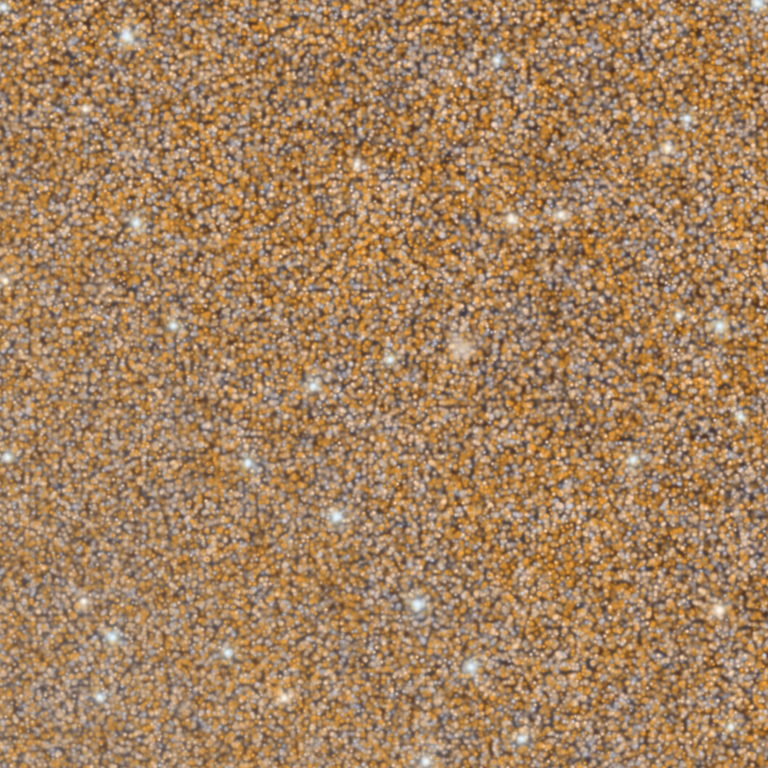
Write a three.js fragment shader that draws this texture.

```glsl
// A crowded star field: three jittered grids of soft orange, cream and pale
// grains over a dark slate and brown ground. Gradient noise varies density
// and tint; a sparse grid adds bright glowing stars, plus one hazy cluster.

#define GRAIN_CELLS 116.0
#define GRAIN_RADIUS 0.27
#define GRAIN_OPACITY 0.72
#define CLUMPING 0.35
#define ORANGE_SHARE 0.42
#define HAZE_AMOUNT 0.24
#define BRIGHT_CELLS 9.0
#define BRIGHT_CHANCE 0.34
#define BRIGHT_RADIUS 0.0044
#define CLUSTER_CENTER vec2(0.602, 0.547)
#define CLUSTER_RADIUS 0.011

varying vec2 vUv;

const vec3 SLATE = vec3(0.23, 0.205, 0.24);
const vec3 BROWN = vec3(0.28, 0.16, 0.09);
const vec3 ORANGE = vec3(0.88, 0.58, 0.18);
const vec3 CREAM = vec3(0.91, 0.77, 0.63);
const vec3 PALE = vec3(0.74, 0.74, 0.79);
const vec3 HAZE = vec3(0.63, 0.57, 0.51);
const vec3 BLUE_WHITE = vec3(0.80, 0.93, 1.0);
const vec3 WARM_WHITE = vec3(1.0, 0.93, 0.82);

vec3 hash3(vec2 p) {
  vec3 q = fract(p.xyx * vec3(0.1031, 0.1030, 0.0973));
  q += dot(q, q.yxz + 33.33);
  return fract((q.xxy + q.yzz) * q.zyx);
}

float cornerSlope(vec2 corner, vec2 offset) {
  return dot(hash3(corner + 57.0).xy * 2.0 - 1.0, offset);
}

// Gradient noise, roughly -0.7 to 0.7
float gradientNoise(vec2 p) {
  vec2 i = floor(p);
  vec2 f = fract(p);
  vec2 u = f * f * f * (f * (f * 6.0 - 15.0) + 10.0);
  vec2 e = vec2(1.0, 0.0);
  float low = mix(cornerSlope(i, f), cornerSlope(i + e, f - e), u.x);
  float high = mix(cornerSlope(i + e.yx, f - e.yx),
                   cornerSlope(i + 1.0, f - 1.0), u.x);
  return 1.4 * mix(low, high, u.y);
}

float glow(vec2 d, float radius) {
  return exp(-0.5 * dot(d, d) / (radius * radius));
}

vec3 grainColor(float pick, float tint, float warmth) {
  float orangeShare = ORANGE_SHARE + 0.25 * warmth;
  vec3 cool = mix(CREAM, PALE, smoothstep(0.80, 0.88, pick));
  vec3 color = mix(ORANGE, cool, smoothstep(-0.08, 0.08, pick - orangeShare));
  return color * (0.84 + 0.30 * tint);
}

// One layer of soft grains painted over the ground
vec3 addGrains(vec3 color, vec2 p, float seed, float density, float warmth) {
  vec2 cell = floor(p);
  for (int y = -1; y <= 1; y++) {
    for (int x = -1; x <= 1; x++) {
      vec2 id = cell + vec2(float(x), float(y));
      vec3 place = hash3(id + seed);
      vec3 trait = hash3(id + seed + 311.0);
      vec2 d = p - id - 0.08 - 0.84 * place.xy;
      float radius = GRAIN_RADIUS * (0.78 + 0.44 * trait.x);
      float opacity = GRAIN_OPACITY * density * (0.4 + 1.1 * trait.y);
      float cover = min(opacity, 1.0) * glow(d, radius);
      color = mix(color, grainColor(place.z, trait.z, warmth), cover);
    }
  }
  return color;
}

// Rare stars: a white core inside a faint tinted halo
vec3 addBrightStars(vec3 color, vec2 uv) {
  vec2 cell = floor(uv * BRIGHT_CELLS);
  for (int y = -1; y <= 1; y++) {
    for (int x = -1; x <= 1; x++) {
      vec2 id = cell + vec2(float(x), float(y));
      vec3 place = hash3(id + 173.0);
      vec3 trait = hash3(id + 419.0);
      vec2 d = uv - (id + place.xy) / BRIGHT_CELLS;
      float radius = BRIGHT_RADIUS * (0.65 + 0.5 * trait.x);
      float present = step(place.z, BRIGHT_CHANCE);
      vec3 tint = mix(BLUE_WHITE, WARM_WHITE, smoothstep(0.55, 0.8, trait.y));
      float halo = 0.35 * glow(d, radius * 2.4);
      color = mix(color, tint, present * halo);
      color = mix(color, mix(tint, vec3(1.0), 0.5), present * glow(d, radius));
    }
  }
  return color;
}

void main() {
  // Broad drifts and small clumps
  float drift = gradientNoise(vUv * 3.5 + 4.0);
  float clumps = gradientNoise(vUv * 13.0) + 0.7 * gradientNoise(vUv * 34.0);
  float warmth = gradientNoise(vUv * 17.0 + 29.0) + 0.4 * drift;
  float paleCorner = smoothstep(0.2, 1.5, 1.6 - vUv.x - vUv.y);
  float density = 0.96 + CLUMPING * (0.5 * clumps + 0.5 * drift)
                + 0.10 * paleCorner;

  // Ground and grains
  float brownness = smoothstep(-0.4, 0.5, gradientNoise(vUv * 48.0) + 0.4 * warmth);
  vec3 color = mix(SLATE, BROWN, brownness);
  for (int i = 0; i < 3; i++) {
    float layer = float(i);
    vec2 p = vUv * GRAIN_CELLS * (0.9 + 0.12 * layer) + 0.37 * layer;
    color = addGrains(color, p, 131.0 * layer + 7.0, density, warmth);
  }

  // Veil, cluster and bright stars
  color = mix(color, HAZE, HAZE_AMOUNT * paleCorner);
  vec2 d = vUv - CLUSTER_CENTER;
  d += 0.006 * vec2(gradientNoise(vUv * 90.0), gradientNoise(vUv * 90.0 + 50.0));
  color = mix(color, vec3(0.87, 0.81, 0.75), 0.85 * glow(d, CLUSTER_RADIUS));
  color = addBrightStars(color, vUv);
  gl_FragColor = vec4(color, 1.0);
}
```
